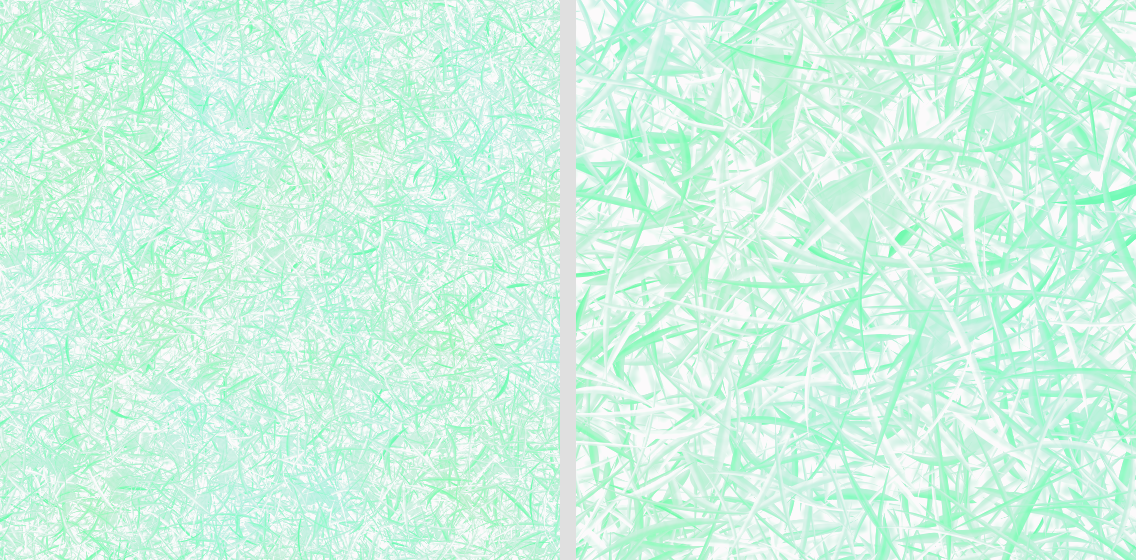
Left: the whole. Right: its middle third, enlarged.
This texture is drawn by a WebGL 1 fragment shader. Its source:

```glsl
precision highp float;
uniform vec2 u_resolution;

#define LAYERS 10
#define BLADES_PER_CELL 2
#define FINE_CELLS 31.0
#define COARSE_CELLS 16.0
#define THIN_BLADE 0.0010
#define BLADE_SPREAD 0.0025
#define BLADE_OPACITY 0.90
#define LEAF_LAYER 5
#define LEAF_TONE 0.36
#define TINT_AMOUNT 0.08
#define CONTRAST 1.42
#define MIDDLE_TONE 0.29

vec4 hash4(vec3 p) {
  vec4 q = fract(p.xyzx * vec4(0.1031, 0.1030, 0.0973, 0.1099));
  q += dot(q, q.wzxy + 33.33);
  return fract((q.xxyz + q.yzzw) * q.zywx);
}

float cornerSlope(vec2 cell, vec2 offset) {
  float angle = 6.2832 * hash4(vec3(cell, 7.0)).x;
  return dot(vec2(cos(angle), sin(angle)), offset);
}

// Gradient noise, roughly -0.7 to 0.7
float gradientNoise(vec2 p) {
  vec2 cell = floor(p), f = fract(p);
  vec2 s = f * f * f * (f * (f * 6.0 - 15.0) + 10.0);
  vec2 e = vec2(1.0, 0.0);
  float low = mix(cornerSlope(cell, f), cornerSlope(cell + e, f - e), s.x);
  float high = mix(cornerSlope(cell + e.yx, f - e.yx), cornerSlope(cell + 1.0, f - 1.0), s.x);
  return mix(low, high, s.y);
}

// Lays one curved, tapered blade over the tone; p is in cell units
float layBlade(float tone, vec2 p, vec4 shape, vec4 look, float cells, float pixel) {
  float angle = 6.2832 * shape.z;
  vec2 axis = vec2(cos(angle), sin(angle));
  float halfLength = mix(0.4, 0.92, shape.w);
  float along = dot(p, axis) / halfLength;
  float bend = (look.x - 0.5) * 0.32;
  float across = dot(p, vec2(-axis.y, axis.x)) - bend * (along * along - 0.4);
  float halfWidth = (THIN_BLADE + BLADE_SPREAD * look.y * look.y) * cells;
  float taper = (1.0 - along * along) * (1.0 - 0.3 * along);
  float cover = clamp(0.5 - (abs(across) - halfWidth * taper) / (pixel * cells), 0.0, 1.0);
  cover *= step(abs(along), 1.0);

  // One side of the blade catches the light
  float side = smoothstep(-0.4, 0.4, across / halfWidth) - 0.5;
  float bladeTone = 0.01 + 0.62 * look.z + 0.30 * smoothstep(0.88, 0.96, look.w) + 0.20 * side;
  return mix(tone, bladeTone, cover * BLADE_OPACITY);
}

float layGrass(float tone, vec2 uv, int layer, float pixel) {
  float depth = float(layer) / float(LAYERS - 1);
  float cells = mix(FINE_CELLS, COARSE_CELLS, depth);
  vec2 p = uv * cells + 3.7 * float(layer) + 5.0;
  vec2 home = floor(p);
  for (int j = -1; j <= 1; j++) {
    for (int i = -1; i <= 1; i++) {
      vec2 cell = home + vec2(float(i), float(j));
      for (int k = 0; k < BLADES_PER_CELL; k++) {
        float seed = float(layer * BLADES_PER_CELL + k);
        vec4 shape = hash4(vec3(cell, seed + 11.0));
        vec4 look = hash4(vec3(cell, seed + 83.0));
        tone = layBlade(tone, p - cell - shape.xy, shape, look, cells, pixel);
      }
    }
  }
  return tone;
}

// Flat, ragged leaf patches gathered in a few loose drifts
float leafCover(vec2 uv) {
  float drift = gradientNoise(uv * 3.2 + 21.0) + 0.30 * (0.5 - uv.x);
  float outline = gradientNoise(uv * 21.0 + 4.0) + 0.4 * gradientNoise(uv * 56.0 + 9.0);
  return smoothstep(0.30, 0.33, outline + 0.45 * drift);
}

// Tone runs from white through mint to vivid green
vec3 mintRamp(float tone) {
  float middle = clamp(tone / 0.7, 0.0, 1.0);
  float dip = 0.14 * middle * (1.0 - middle);
  return vec3(0.94 - 0.47 * tone, 0.98 - dip, 0.96 - 0.25 * tone);
}

void main() {
  vec2 uv = gl_FragCoord.xy / u_resolution.y;
  float pixel = 1.0 / u_resolution.y;

  // Bright ground with sharp flecks
  float tone = 0.04 + 0.22 * gradientNoise(uv * 60.0) + 0.42 * gradientNoise(uv * 135.0 + 30.0);

  for (int layer = 0; layer < LAYERS; layer++) {
    if (layer == LEAF_LAYER) {
      float leafTone = LEAF_TONE + 0.16 * gradientNoise(uv * 13.0 + 60.0);
      tone = mix(tone, leafTone, 0.85 * leafCover(uv));
    }
    tone = layGrass(tone, uv, layer, pixel);
  }

  // Fine grain, then crisp contrast around the middle tone
  tone += 0.10 * gradientNoise(uv * 170.0 + 15.0);
  tone = MIDDLE_TONE + CONTRAST * (tone - MIDDLE_TONE);
  tone = clamp(tone, -0.1, 1.05);

  // Broad drift between leaf green and aqua
  float tint = gradientNoise(uv * 4.0 + 40.0) + 0.5 * gradientNoise(uv * 9.0 + 70.0);
  vec3 color = mintRamp(tone);
  color.b += TINT_AMOUNT * tint * smoothstep(0.0, 0.5, tone);
  gl_FragColor = vec4(clamp(color, 0.0, 1.0), 1.0);
}
```
